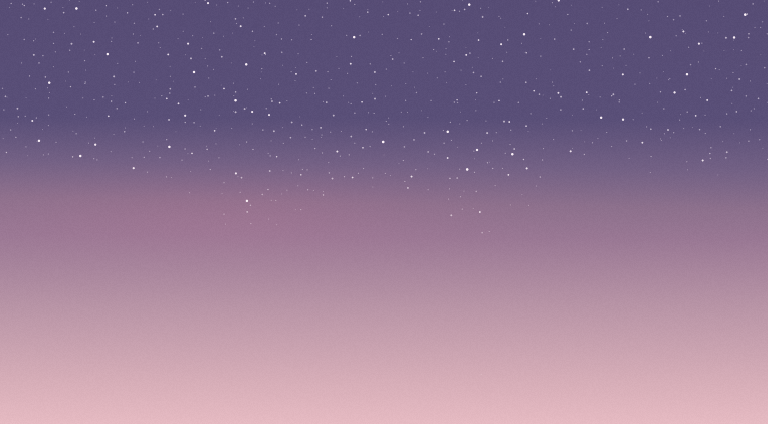
A Shadertoy shader for this background:

```glsl
const int STOP_COUNT = 8;
const float STOP_HEIGHT[STOP_COUNT] = float[](0.0, 0.10, 0.28, 0.44, 0.52, 0.61, 0.72, 1.0);
const vec3 STOP_COLOR[STOP_COUNT] = vec3[](
    vec3(0.90, 0.73, 0.76), vec3(0.84, 0.68, 0.72),
    vec3(0.72, 0.58, 0.65), vec3(0.60, 0.47, 0.58),
    vec3(0.55, 0.44, 0.55), vec3(0.45, 0.38, 0.52),
    vec3(0.35, 0.31, 0.47), vec3(0.34, 0.30, 0.46));
const vec3 STAR_COLOR = vec3(1.0, 0.96, 0.98);
const vec3 HAZE_COLOR = vec3(0.035, 0.004, 0.006);
const vec2 HAZE_CENTER = vec2(0.29, 0.50);
const vec2 HAZE_SIZE = vec2(0.28, 0.09);
const float DUSK_TILT = 0.03;
const int STAR_LAYERS = 3;
const float CELL_SIZE = 0.068;
const float STAR_RADIUS = 0.0031;
const float GRAIN_ROWS = 422.0;
const float GRAIN_AMOUNT = 0.018;

float hash(vec2 p) {
    vec3 q = fract(p.xyx * vec3(0.1031, 0.1030, 0.0973));
    q += dot(q, q.yzx + 33.33);
    return fract((q.x + q.y) * q.z);
}

float bump(float x, float center, float width) {
    float t = (x - center) / width;
    return exp(-t * t);
}

// Vertical dusk gradient, with the dark part reaching lower on the right
vec3 skyColor(vec2 uv) {
    float band = bump(uv.y, 0.56, 0.13);
    float height = uv.y + DUSK_TILT * (uv.x - 0.5) * band;
    vec3 color = STOP_COLOR[0];
    for (int i = 1; i < STOP_COUNT; i++) {
        float t = (height - STOP_HEIGHT[i - 1]) / (STOP_HEIGHT[i] - STOP_HEIGHT[i - 1]);
        color = mix(color, STOP_COLOR[i], clamp(t, 0.0, 1.0));
    }
    vec2 haze = (uv - HAZE_CENTER) / HAZE_SIZE;
    return color + HAZE_COLOR * exp(-dot(haze, haze));
}

// Lower border of the star field, with two hanging clusters
float starFloor(float x) {
    return 0.59 - 0.15 * bump(x, 0.34, 0.13) - 0.14 * bump(x, 0.63, 0.07);
}

// One jittered star per cell; finer layers hold smaller, fainter stars
float starLayer(vec2 p, float aspect, float layer, float pixel) {
    float size = CELL_SIZE / (1.0 + 0.45 * layer);
    vec2 cell = floor(p / size);
    vec2 seed = cell + 71.0 * (layer + 1.0);
    vec2 jitter = vec2(hash(seed), hash(seed + 19.7));
    vec2 center = (cell + mix(vec2(0.12), vec2(0.88), jitter)) * size;
    float above = center.y - starFloor(center.x / aspect);
    float chance = 0.62 * smoothstep(-0.02, 0.08, above);
    float present = step(hash(seed + 43.1), chance);
    float magnitude = hash(seed + 87.3);
    float radius = STAR_RADIUS * mix(0.5, 1.0, magnitude * magnitude) / (1.0 + 0.35 * layer);
    float brightness = mix(0.55, 1.0, magnitude) / (1.0 + 0.7 * layer);
    float soft = 0.6 * pixel;
    float disc = 1.0 - smoothstep(max(radius - soft, 0.0), radius + soft, length(p - center));
    return present * brightness * disc;
}

void mainImage(out vec4 fragColor, in vec2 fragCoord) {
    vec2 uv = fragCoord / iResolution.xy;
    vec2 p = fragCoord / iResolution.y;
    float aspect = iResolution.x / iResolution.y;
    float pixel = 1.0 / iResolution.y;
    vec3 color = skyColor(uv);

    // Fine film grain
    color += GRAIN_AMOUNT * (hash(floor(p * GRAIN_ROWS)) - 0.5);

    // Stars
    float stars = 0.0;
    for (int i = 0; i < STAR_LAYERS; i++) {
        stars = max(stars, starLayer(p, aspect, float(i), pixel));
    }
    color = mix(color, STAR_COLOR, stars);
    fragColor = vec4(color, 1.0);
}
```
